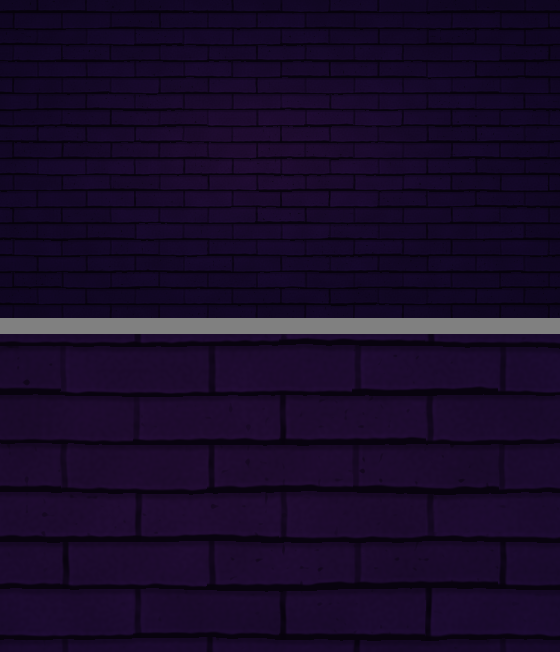
Top, the full canvas; bottom, a detail of the centre.
Write a WebGL 1 fragment shader that draws this texture.

```glsl
precision highp float;

uniform vec2 u_resolution;

#define ROWS 19.6
#define COLUMNS 11.5
#define WALL_OFFSET vec2(0.255, 0.2)
#define BRICK_ASPECT 3.0
#define SEAM_WIDTH 0.11
#define JOINT_WIDTH 0.12
#define WOBBLE 0.07
#define BRICK_EDGE vec3(0.047, 0.018, 0.112)
#define BRICK_LIT vec3(0.092, 0.038, 0.175)
#define WARM_GLOW vec3(0.026, 0.006, 0.008)
#define SHADOW vec3(0.026, 0.009, 0.048)

float hash(vec2 p) {
  return fract(sin(dot(p, vec2(127.1, 311.7))) * 43758.5);
}

vec2 gradient(vec2 cell) {
  float angle = 6.2832 * hash(cell);
  return vec2(cos(angle), sin(angle));
}

// Gradient noise, roughly -0.7 to 0.7
float noise(vec2 p) {
  vec2 i = floor(p);
  vec2 f = fract(p);
  vec2 u = f * f * f * (f * (f * 6.0 - 15.0) + 10.0);
  vec2 e = vec2(1.0, 0.0);
  float low = mix(dot(gradient(i), f),
                  dot(gradient(i + e.xy), f - e.xy), u.x);
  float high = mix(dot(gradient(i + e.yx), f - e.yx),
                   dot(gradient(i + e.xx), f - e.xx), u.x);
  return mix(low, high, u.y);
}

// Soft coverage of the interval from a to b
float band(float x, float a, float b, float soft) {
  return smoothstep(a - soft, a + soft, x) * (1.0 - smoothstep(b - soft, b + soft, x));
}

void main() {
  vec2 uv = gl_FragCoord.xy / u_resolution;
  float soft = 0.02 + 0.5 * ROWS / u_resolution.y;

  // Running bond, counted from the top, with slightly uneven courses
  vec2 wall = vec2(uv.x * COLUMNS, (1.0 - uv.y) * ROWS) + WALL_OFFSET;
  vec2 surface = wall * vec2(BRICK_ASPECT, 1.0);
  wall.y += WOBBLE * noise(surface * vec2(0.35, 0.8));
  wall.y += 0.4 * WOBBLE * noise(surface * vec2(2.5, 1.5));
  wall.x += 0.012 * noise(surface * 2.0);
  wall.x += 0.5 * mod(floor(wall.y), 2.0);
  vec2 brick = floor(wall);
  vec2 local = fract(wall) * vec2(BRICK_ASPECT, 1.0);
  float tone = hash(brick);
  float wear = hash(brick + 37.0);

  // Light pooled near the middle, with a warmer core
  vec2 fromLight = uv - vec2(0.48, 0.53);
  float light = exp(-dot(fromLight, fromLight) * 2.8);
  vec2 fromCore = (uv - vec2(0.46, 0.53)) * vec2(4.0, 4.5);
  float core = exp(-dot(fromCore, fromCore));
  vec3 color = mix(BRICK_EDGE, BRICK_LIT, light) + WARM_GLOW * core;

  // Brick tone, stains, grain and small pits
  color *= 0.95 + 0.1 * tone;
  color *= 1.0 + 0.1 * noise(surface * 0.9) + 0.09 * noise(surface * 9.0);
  float pits = smoothstep(0.38, 0.55, noise(surface * 5.5 + 19.0));
  color *= 1.0 - 0.4 * pits * wear;

  // Lit lower lip of each brick and dim mortar under the seam
  float seam = SEAM_WIDTH * mix(0.7, 1.35, wear);
  color *= 1.0 + 0.08 * band(local.y, 0.92 - seam, 1.0 - seam, soft);
  float bed = 1.0 - smoothstep(0.04, 0.12 + soft, local.y);
  color = mix(color, SHADOW, 0.3 * bed);

  // Upright joints, varying in place and depth
  float start = 0.06 * hash(brick + 11.0);
  float joint = band(local.x, start, start + JOINT_WIDTH, soft);
  float depth = mix(0.35, 0.95, hash(brick + 71.0));
  depth *= 0.85 + 0.4 * noise(surface * 4.0);
  color = mix(color, SHADOW, joint * depth);
  color *= 1.0 + 0.06 * band(local.x, start + JOINT_WIDTH, start + JOINT_WIDTH + 0.08, soft);

  // Shadow below each course
  float ragged = seam + 0.03 * noise(surface * 3.5 + 5.0);
  float shadowCover = smoothstep(1.0 - ragged - soft, 1.0 - ragged + soft, local.y);
  color = mix(color, SHADOW * (0.7 + 0.35 * light), 0.95 * shadowCover);

  gl_FragColor = vec4(color, 1.0);
}
```
